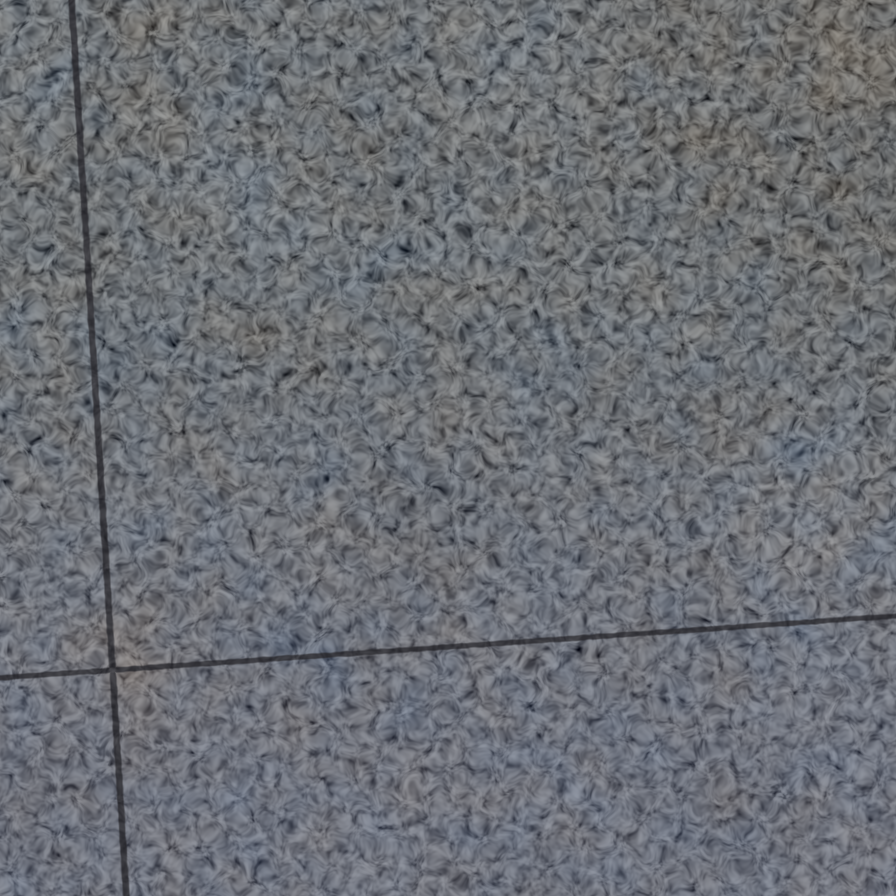
Give the GLSL for this texture, as a WebGL 1 fragment shader.

```glsl
precision highp float;
// Grey granite paving seen close up: large slabs parted by thin dark joints.
// The joints are a slightly skewed repeating grid; the stone is layered
// gradient noise, bent into short curls, with broad tints and dark flecks.

uniform vec2 u_resolution;

#define SLAB_PITCH 1.0
#define JOINT_ORIGIN vec2(0.141, 0.2435)
#define JOINT_SKEW vec2(-0.061, 0.069)
#define JOINT_HALF_WIDTH vec2(0.0036, 0.0029)
#define JOINT_COLOR vec3(0.195, 0.195, 0.215)
#define STONE_UPPER vec3(0.432, 0.447, 0.460)
#define STONE_LOWER vec3(0.438, 0.452, 0.492)
#define WARM_TINT vec3(0.022, 0.002, -0.022)
#define GRAIN_SCALE 74.0
#define GRAIN_CONTRAST 0.26
#define SLAB_VARIATION 0.018

vec2 hash2(vec2 p) {
  vec3 h = fract(p.xyx * vec3(0.1031, 0.1030, 0.0973));
  h += dot(h, h.yzx + 33.33);
  return fract((h.xx + h.yz) * h.zy);
}

float cornerSlope(vec2 cell, vec2 offset) {
  return dot(hash2(cell) * 2.0 - 1.0, offset);
}

// Gradient noise, roughly -0.6 to 0.6
float noise(vec2 p) {
  p += 100.0;
  vec2 i = floor(p), f = fract(p);
  vec2 w = f * f * f * (f * (f * 6.0 - 15.0) + 10.0);
  vec2 e = vec2(1.0, 0.0);
  float low = mix(cornerSlope(i, f), cornerSlope(i + e, f - e), w.x);
  float high = mix(cornerSlope(i + e.yx, f - e.yx), cornerSlope(i + 1.0, f - 1.0), w.x);
  return mix(low, high, w.y);
}

// Curled mineral grain: three rotated octaves over a warped domain
float grain(vec2 p) {
  p *= GRAIN_SCALE;
  p += 0.9 * vec2(noise(p * 0.6 + 7.3), noise(p * 0.6 + 41.7));
  mat2 turn = mat2(0.8, 0.6, -0.6, 0.8);
  float sum = 0.0, amplitude = 1.0;
  for (int i = 0; i < 3; i++) {
    p = turn * p + 13.7;
    sum += amplitude * noise(p);
    p *= 1.75;
    amplitude *= 0.72;
  }
  return sum;
}

// Coverage of the joints, x for upright and y for level ones
vec2 jointMask(vec2 grid, vec2 p, float pixel) {
  vec2 d = abs(fract(grid / SLAB_PITCH + 0.5) - 0.5) * SLAB_PITCH;
  d += 0.0012 * vec2(noise(p * 110.0), noise(p * 110.0 + 23.0));
  float soft = max(0.0014, pixel * 0.75);
  return 1.0 - smoothstep(JOINT_HALF_WIDTH - soft, JOINT_HALF_WIDTH + soft, d);
}

void main() {
  float side = min(u_resolution.x, u_resolution.y);
  vec2 p = gl_FragCoord.xy / side;
  vec2 grid = p - JOINT_ORIGIN - JOINT_SKEW * p.yx;
  vec2 slab = floor(grid / SLAB_PITCH);

  // Broad tone: cooler below, darker and browner toward the upper right
  float shade = smoothstep(0.55, 0.0, distance(p, vec2(1.02, 1.0)));
  vec3 color = mix(STONE_LOWER, STONE_UPPER, smoothstep(0.1, 0.75, p.y));
  color += SLAB_VARIATION * (hash2(slab + 19.0).x - 0.5);
  color += WARM_TINT * shade - 0.028 * shade;

  // Patchy tints, and soil gathered round the crossing of the joints
  vec2 crossing = (fract(grid / SLAB_PITCH + 0.5) - 0.5) * SLAB_PITCH;
  float soil = exp(-160.0 * dot(crossing, crossing));
  color += WARM_TINT * (1.1 * noise(p * 9.0) + 1.3 * noise(p * 23.0 + 5.0) + 0.8 * soil);
  color += 0.035 * noise(p * 6.0 + 31.0);

  // Grain leans toward dark flecks and is bolder in the upper part
  float g = grain(p);
  float boldness = GRAIN_CONTRAST * mix(0.9, 1.08, smoothstep(0.1, 0.9, p.y));
  color += boldness * (g - 0.45 * g * g) * vec3(1.0, 1.01, 0.99);

  // Scattered dark mineral clusters
  float cluster = smoothstep(0.28, 0.5, noise(p * 21.0 + 61.0));
  color -= 0.07 * cluster * smoothstep(0.25, -0.2, g);

  // Joints, dusted a little where they meet
  vec2 joint = jointMask(grid, p, 1.0 / side);
  vec3 filler = JOINT_COLOR + 0.09 * g + 0.06 * joint.x * joint.y;
  color = mix(color, filler, 0.92 * max(joint.x, joint.y));

  gl_FragColor = vec4(clamp(color, 0.0, 1.0), 1.0);
}
```
